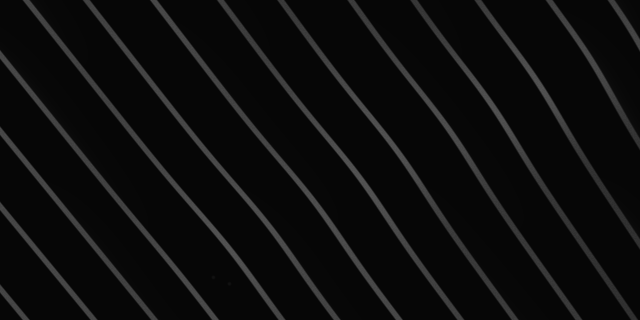
A WebGL 2 fragment shader for this pattern:

```glsl
#version 300 es
precision highp float;
// Fourteen thin grey slats fanning diagonally over black, each with a soft bend.

#define SLATS 14
#define HALF_WIDTH 0.0086
#define TOP_START -0.741
#define TOP_PITCH 0.2034
#define BASE_START 0.091
#define BASE_PITCH 0.1867
#define BOW 0.146
#define BEND 0.018
#define WOBBLE 0.009
#define GLOW 0.035
#define GRAIN 0.018

uniform vec2 u_resolution;
out vec4 outColor;

const vec3 BACKGROUND = vec3(0.025);
const float SLOPE_COS = 0.8;   // horizontal to perpendicular distance

float hash(vec2 p) {
    return fract(sin(dot(p, vec2(127.1, 311.7))) * 43758.5453);
}

// Height of the bend on slat k, measured down from the top edge
float bendDrop(float k) {
    return 0.78 - 0.076 * (k - 4.0);
}

float bendBump(float k, float drop) {
    float t = (drop - bendDrop(k)) / 0.18;
    return exp(-t * t) * smoothstep(2.0, 4.5, k);
}

// Horizontal position of slat k at a given drop
float slatX(float k, float drop) {
    float u = k / float(SLATS - 1);
    float top = TOP_START + TOP_PITCH * k;
    float base = BASE_START + BASE_PITCH * k + BOW * u * (1.0 - u);
    float wobble = WOBBLE * cos(2.37 * (k - 4.0));
    return mix(top, base, drop) + wobble + BEND * bendBump(k, drop);
}

// Slat brightness: lit at the bend, dimmer beyond it on the right
float slatShade(float k, float x, float drop) {
    float beyond = smoothstep(0.0, 0.3, drop - bendDrop(k));
    float dimRight = 0.065 * beyond * smoothstep(6.0, 10.0, k);
    float dimTop = 0.045 * smoothstep(0.35, 0.0, drop) * smoothstep(0.5, 1.0, x);
    float drift = 0.012 * sin(7.0 * drop + 2.3 * k);
    return 0.265 + 0.045 * bendBump(k, drop) - dimRight - dimTop + drift;
}

void main() {
    vec2 p = gl_FragCoord.xy / u_resolution.y;
    float drop = 1.0 - p.y;
    float pixel = 1.0 / u_resolution.y;

    float cover = 0.0;
    float shade = 0.0;
    float glow = 0.0;
    for (int i = 0; i < SLATS; i++) {
        float k = float(i);
        float side = (p.x - slatX(k, drop)) * SLOPE_COS;
        float slat = 1.0 - smoothstep(-pixel, pixel, abs(side) - HALF_WIDTH);
        cover = max(cover, slat);
        shade += slat * slatShade(k, p.x, drop);

        // Patchy light spilling to the upper right
        float patchy = smoothstep(0.1, 1.0, sin(2.1 * k + 4.0 * drop));
        float outer = smoothstep(0.45, 0.95, abs(p.x - 1.0));
        float spill = exp(-max(side, 0.0) / 0.022) * step(0.0, side);
        glow += spill * patchy * (0.25 + 0.75 * outer);
    }

    // Fine woven grain on the slats
    float grain = GRAIN * (hash(floor(p * 384.0)) - 0.5);
    grain += 0.004 * sin(p.x * 410.0) * sin(p.y * 370.0);

    // Two faint dust specks near the lower edge
    float dust = 0.0;
    for (int i = 0; i < 2; i++) {
        vec2 speck = vec2(0.667 + 0.05 * float(i), 0.133 - 0.02 * float(i));
        dust += 0.04 * smoothstep(0.008, 0.002, length(p - speck));
    }

    vec3 color = BACKGROUND + GLOW * glow * (1.0 - cover) + dust;
    color = mix(color, vec3(shade / max(cover, 0.001) + grain), cover);
    outColor = vec4(color, 1.0);
}
```
